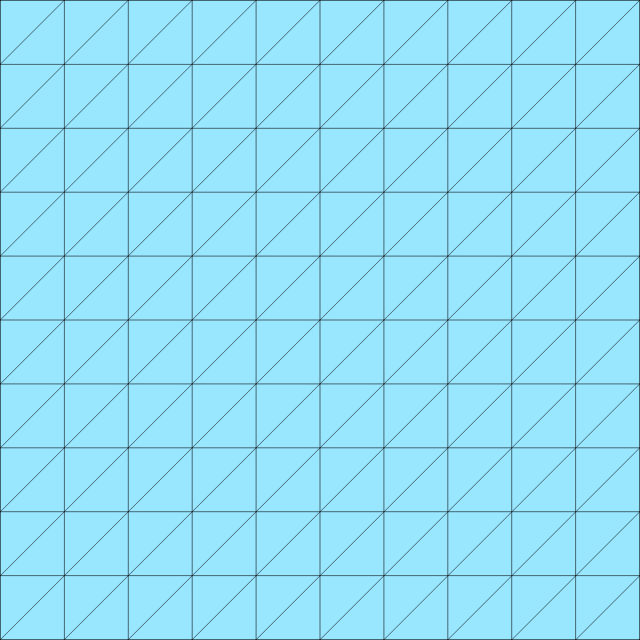
A Shadertoy shader for this pattern:

```glsl
// Pale blue sheet ruled into a ten by ten grid of squares, each cut by a rising diagonal.
// Hairlines come from distances to the repeated lines, and are smoothed by
// the exact share of each pixel that a line covers.

// Share of a pixel covered by an upright or level line
float straightCoverage(float dist, float width, float pixel) {
    vec2 edges = clamp((dist + vec2(0.5, -0.5) * width) / pixel, -0.5, 0.5);
    return edges.x - edges.y;
}

// Share of a pixel covered by a line at 45 degrees
float diagonalCoverage(float dist, float width, float pixel) {
    vec2 edges = clamp((dist + vec2(0.5, -0.5) * width) / (pixel * sqrt(0.5)), -1.0, 1.0);
    vec2 area = edges - 0.5 * edges * abs(edges);
    return area.x - area.y;
}

void mainImage(out vec4 fragColor, in vec2 fragCoord) {
    float pixel = 1.0 / iResolution.y;
    float cells = 10.0;
    float lineWidth = 0.00087;

    // Inset by half a line, so the outer border stays fully inside the canvas
    vec2 uv = fragCoord * pixel;
    vec2 grid = ((uv - 0.5) / (1.0 - lineWidth) + 0.5) * cells;

    // Distances to the nearest grid lines and diagonal
    vec2 gridDist = abs(fract(grid + 0.5) - 0.5) / cells;
    float diagonalDist = abs(fract(grid.x - grid.y + 0.5) - 0.5) * sqrt(0.5) / cells;

    // Black lines over the flat fill; diagonals are slightly finer
    float fill = 1.0 - straightCoverage(gridDist.x, lineWidth, pixel);
    fill *= 1.0 - straightCoverage(gridDist.y, lineWidth, pixel);
    fill *= 1.0 - diagonalCoverage(diagonalDist, lineWidth * sqrt(0.5), pixel);

    fragColor = vec4(vec3(0.6, 0.9, 1.0) * fill, 1.0);
}
```
